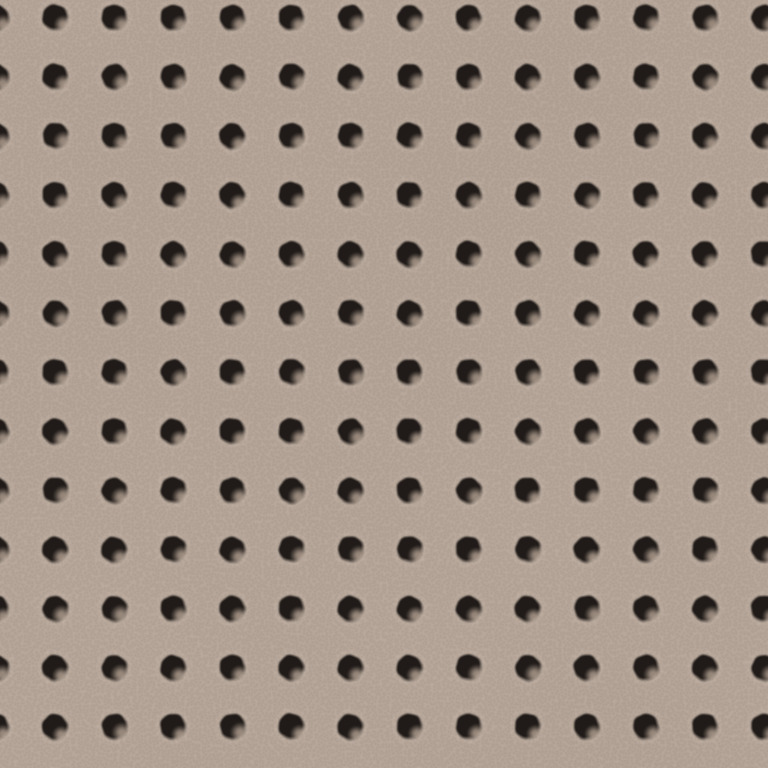
A WebGL 2 fragment shader for this pattern:

```glsl
#version 300 es
precision highp float;

#define REPEATS 13.0
#define PHASE vec2(0.93, 0.705)
#define HOLE_RADIUS 0.211
#define EDGE_SOFTNESS 0.032
#define WOBBLE 0.008
#define LIT_OFFSET vec2(0.125, -0.125)
#define LIT_REACH 0.19
#define GRAIN_CELLS 240.0
#define GRAIN_STRENGTH 0.045
#define RIM_STRENGTH 0.018

uniform vec2 u_resolution;
out vec4 fragColor;

const float TAU = 6.28319;
const vec3 PANEL = vec3(0.70, 0.64, 0.59);
const vec3 HOLE_DARK = vec3(0.125, 0.105, 0.095);
const vec3 HOLE_WALL = vec3(0.59, 0.53, 0.48);

vec2 hash2(vec2 p) {
    vec3 q = fract(p.xyx * vec3(0.1031, 0.1030, 0.0973));
    q += dot(q, q.yzx + 33.33);
    return fract((q.xx + q.yz) * q.zy);
}

// Distance to the nearest scattered point, wrapping after `period` cells
float cellularNoise(vec2 uv, float period) {
    vec2 p = uv * period;
    vec2 cell = floor(p);
    float nearest = 2.0;
    for (int y = -1; y <= 1; y++) {
        for (int x = -1; x <= 1; x++) {
            vec2 neighbour = cell + vec2(x, y);
            vec2 point = neighbour + hash2(mod(neighbour, period));
            nearest = min(nearest, distance(p, point));
        }
    }
    return nearest;
}

// Broad tonal drift from whole-number waves
float drift(vec2 uv) {
    vec2 a = uv * TAU;
    return 0.5 * sin(a.y + 0.6 * sin(a.x))
         + 0.3 * sin(2.0 * a.x - a.y + 1.3)
         + 0.2 * sin(3.0 * a.x + 4.0 * a.y);
}

vec3 panelColor(vec2 uv) {
    float grain = cellularNoise(uv, GRAIN_CELLS) - 0.5;
    return PANEL + GRAIN_STRENGTH * grain + 0.007 * drift(uv);
}

// Dark bore with the far wall catching light at the lower right
vec3 holeColor(vec2 p, vec2 seed) {
    vec2 litCentre = LIT_OFFSET + (seed - 0.5) * 0.04;
    float reach = LIT_REACH * mix(0.92, 1.08, seed.y);
    float lit = 1.0 - smoothstep(0.02, reach, distance(p, litCentre));
    return mix(HOLE_DARK, HOLE_WALL, lit);
}

void main() {
    vec2 uv = gl_FragCoord.xy / u_resolution;

    // Grid of holes, one per cell
    vec2 grid = uv * REPEATS - PHASE + 0.5;
    vec2 seed = hash2(mod(floor(grid), REPEATS) + 7.0);
    vec2 p = fract(grid) - 0.5 - (seed.yx - 0.5) * 0.016;

    // Slightly uneven outline
    float angle = atan(p.y, p.x);
    float outline = HOLE_RADIUS
        + WOBBLE * (0.6 * sin(4.0 * angle + TAU * seed.x)
                  + 0.4 * sin(7.0 * angle + TAU * seed.y));
    float edge = length(p) - outline;

    // Softer edge on the lit side
    float pixel = REPEATS / min(u_resolution.x, u_resolution.y);
    float litSide = smoothstep(-0.1, 0.2, dot(p, vec2(0.6, -0.8)));
    float soft = max(EDGE_SOFTNESS * (1.0 + 0.5 * litSide), pixel);
    float inside = 1.0 - smoothstep(-soft, soft, edge);

    // Faint bright rim around each hole
    float rim = exp(-pow((edge - 0.06) / 0.03, 2.0));
    vec3 color = panelColor(uv) + RIM_STRENGTH * rim;
    color = mix(color, holeColor(p, seed), inside);
    fragColor = vec4(color, 1.0);
}
```
